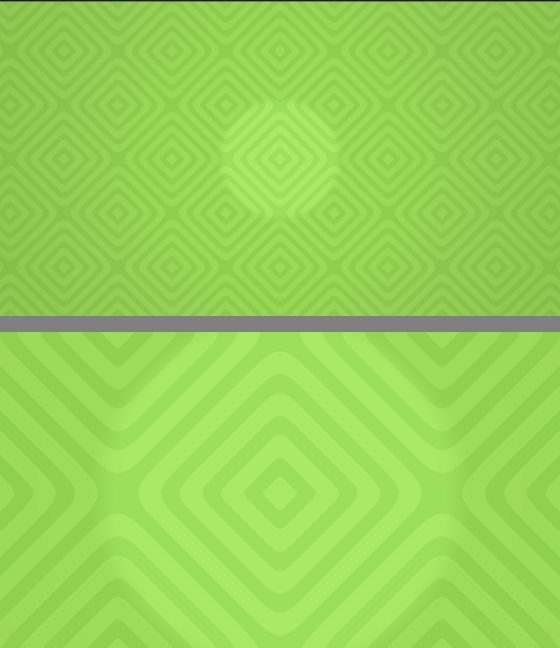
Top: the whole. Bottom: its middle third, enlarged.
This pattern is drawn by a Shadertoy shader. Its source:

```glsl
// Tone-on-tone green lattice of nested diamonds with rounded corners.
// A square grid turned by 45 degrees holds concentric bands of a soft diamond
// norm; a central disc of light, a radial falloff and a dark top rule finish it.

#define PERIOD 0.342          // diamond width, in canvas heights
#define CENTER_SHIFT -0.0035  // vertical offset of the middle diamond
#define RING_STEP 0.275       // ring spacing, in diamond radii
#define BAND_HALF 0.062       // half width of a dark band, in diamond radii
#define ROUNDNESS 10.0        // norm exponent, lower is rounder
#define GLOW_RADIUS 0.188     // disc of light, in canvas heights
#define GLOW_SOFT 0.018
#define RULE_HEIGHT 0.0045    // dark rule along the top
#define LIGHT_GREEN vec3(0.616, 0.860, 0.352)
#define DARK_GREEN vec3(0.570, 0.820, 0.312)
#define GLOW_TINT vec3(0.046, 0.052, 0.046)
#define RULE_COLOR vec3(0.085, 0.115, 0.115)

// Distance from the nearest diamond centre: 0 there, 1 on the shared edges.
float diamondRadius(vec2 p) {
    vec2 turned = vec2(p.x + p.y, p.x - p.y) / PERIOD;
    vec2 cell = abs(fract(turned + 0.5) - 0.5) * 2.0;
    float longest = max(max(cell.x, cell.y), 1e-4);
    float ratio = min(cell.x, cell.y) / longest;
    return longest * pow(1.0 + pow(ratio, ROUNDNESS), 1.0 / ROUNDNESS);
}

// Coverage of the dark bands, counted inward from the shared edges.
float darkBands(float radius, float blur) {
    float inward = 1.0 - radius;
    float offset = abs(inward - RING_STEP * round(inward / RING_STEP));
    float band = 1.0 - smoothstep(BAND_HALF - blur, BAND_HALF + blur, offset);
    // Fill the star-shaped gaps where four rounded corners meet.
    float gap = smoothstep(1.0 - BAND_HALF - blur, 1.0 - BAND_HALF + blur, radius);
    return max(band, gap);
}

// Wide radial darkening, strongest at the left and right sides.
float falloff(float distanceToCenter) {
    return smoothstep(0.15, 1.0, distanceToCenter);
}

void mainImage(out vec4 fragColor, in vec2 fragCoord) {
    float pixel = 1.0 / iResolution.y;
    vec2 p = (fragCoord - 0.5 * iResolution.xy) * pixel;
    p.y -= CENTER_SHIFT;

    // Diamond bands
    float blur = 2.0 * pixel / PERIOD;
    float dark = darkBands(diamondRadius(p), blur);
    vec3 color = mix(LIGHT_GREEN, DARK_GREEN, dark);

    // Lighting
    float reach = length(p);
    color *= 1.0 - 0.085 * falloff(reach);
    float glow = 1.0 - smoothstep(GLOW_RADIUS - GLOW_SOFT, GLOW_RADIUS + GLOW_SOFT, reach);
    color += GLOW_TINT * glow;

    // Top rule
    float fromTop = 1.0 - fragCoord.y * pixel;
    float rule = 1.0 - smoothstep(RULE_HEIGHT - 0.5 * pixel, RULE_HEIGHT + 0.5 * pixel, fromTop);
    color = mix(color, RULE_COLOR, rule);

    fragColor = vec4(color, 1.0);
}
```
